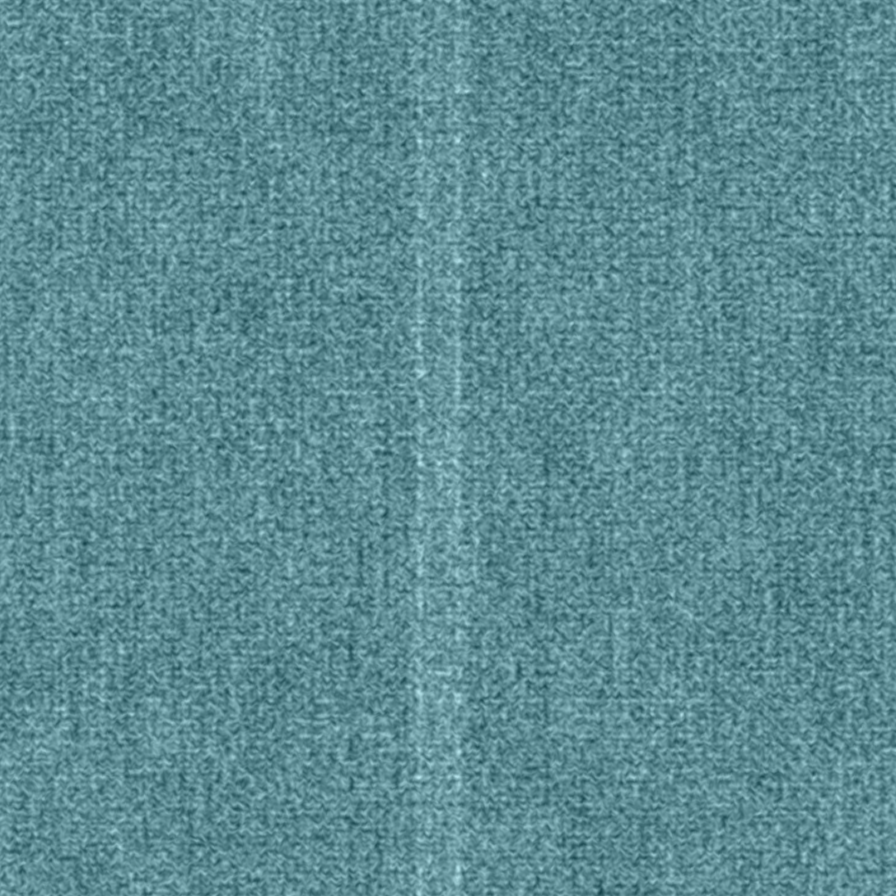
Reproduce this texture procedurally as a Shadertoy shader.

```glsl
const float TAU = 6.2831853;
const vec3 TEAL = vec3(0.361, 0.542, 0.572);
const vec2 STITCH_COUNT = vec2(96.0, 128.0);   // wales and courses per canvas
const float V_SLOPE = 0.5;
const float WOBBLE = 0.30;
const float KNIT_CONTRAST = 0.027;
const float TWILL_CONTRAST = 0.020;
const float YARN_CONTRAST = 0.220;
const float FIBRE_CONTRAST = 0.190;
const float STREAK_CONTRAST = 0.062;
const float MOTTLE_CONTRAST = 0.036;
const float FLECK_LIGHT = 0.085;
const float SEAM_LEFT = 0.468;
const float SEAM_RIGHT = 0.512;
const float SEAM_WIDTH = 0.0060;
const float SEAM_BEADS = 31.0;
const float SEAM_FILL = 0.036;
const float SEAM_LINE = 0.026;
const float SEAM_BEAD_LIGHT = 0.150;

float hash(vec2 cell) {
    vec3 p = fract(vec3(cell.xyx) * 0.1031);
    p += dot(p, p.yzx + 33.33);
    return fract((p.x + p.y) * p.z);
}

float cornerSlope(vec2 cell, vec2 offset) {
    float angle = TAU * hash(cell);
    return dot(vec2(cos(angle), sin(angle)), offset);
}

float gradientNoise(vec2 p) {
    vec2 cell = floor(p);
    vec2 f = p - cell;
    vec2 w = f * f * f * (f * (f * 6.0 - 15.0) + 10.0);
    vec2 e = vec2(1.0, 0.0);
    float low = mix(cornerSlope(cell, f), cornerSlope(cell + e, f - e), w.x);
    float high = mix(cornerSlope(cell + e.yx, f - e.yx), cornerSlope(cell + 1.0, f - 1.0), w.x);
    return mix(low, high, w.y);
}

// Short, uneven loops with a fine diagonal weave over them
float knit(vec2 uv) {
    vec2 p = uv * STITCH_COUNT;
    p += WOBBLE * vec2(gradientNoise(p * 0.4), gradientNoise(p * 0.4 + 51.0));
    float arm = abs(fract(p.x) - 0.5);
    float course = p.y + V_SLOPE * arm;
    float loops = 0.8 * cos(TAU * course) + 0.7 * cos(TAU * p.x);
    float twill = cos(TAU * (p.x + p.y)) + 0.6 * cos(TAU * (p.x - p.y));
    float yarn = gradientNoise(vec2(p.x * 1.05, course * 1.02) + 17.0);
    float fibre = gradientNoise(vec2(p.x * 1.9, course * 1.55) + 83.0);
    float fleck = smoothstep(0.28, 0.60, gradientNoise(p * vec2(0.95, 0.8) + 140.0));
    return KNIT_CONTRAST * loops + TWILL_CONTRAST * twill + YARN_CONTRAST * yarn
         + FIBRE_CONTRAST * fibre + FLECK_LIGHT * fleck;
}

// Long wales, short courses and faint cloudy variation
float clothVariation(vec2 uv) {
    float wales = gradientNoise(uv * vec2(80.0, 7.0) + 9.0);
    float courses = gradientNoise(uv * vec2(14.0, 85.0) + 29.0);
    float mottle = gradientNoise(uv * 5.0 + 3.0) + gradientNoise(uv * 19.0 + 61.0);
    return STREAK_CONTRAST * (wales + 0.8 * courses) + MOTTLE_CONTRAST * mottle;
}

// One faint ridge with bright beads of uneven strength
float seamLine(vec2 uv, float center, float seed) {
    float wander = 0.002 * gradientNoise(vec2(uv.y * 28.0, seed));
    float d = (uv.x - center - wander) / SEAM_WIDTH;
    float phase = uv.y * SEAM_BEADS + 0.4 * gradientNoise(vec2(uv.y * 9.0, seed + 5.0));
    float bead = pow(0.5 + 0.5 * cos(TAU * (phase + 0.12 * d)), 3.0);
    float strength = 0.45 + 0.55 * hash(vec2(floor(phase + 0.5), seed));
    return exp(-d * d) * SEAM_LINE + exp(-2.0 * d * d) * bead * strength * SEAM_BEAD_LIGHT;
}

float seam(vec2 uv) {
    float fill = smoothstep(SEAM_LEFT - 0.012, SEAM_LEFT + 0.004, uv.x)
               * (1.0 - smoothstep(SEAM_RIGHT - 0.004, SEAM_RIGHT + 0.012, uv.x));
    return SEAM_FILL * fill + seamLine(uv, SEAM_LEFT, 7.5) + seamLine(uv, SEAM_RIGHT, 23.5);
}

void mainImage(out vec4 fragColor, in vec2 fragCoord) {
    vec2 uv = fragCoord / iResolution.xy;
    float light = knit(uv) + clothVariation(uv) + seam(uv);
    fragColor = vec4(clamp(TEAL + light, 0.0, 1.0), 1.0);
}
```
